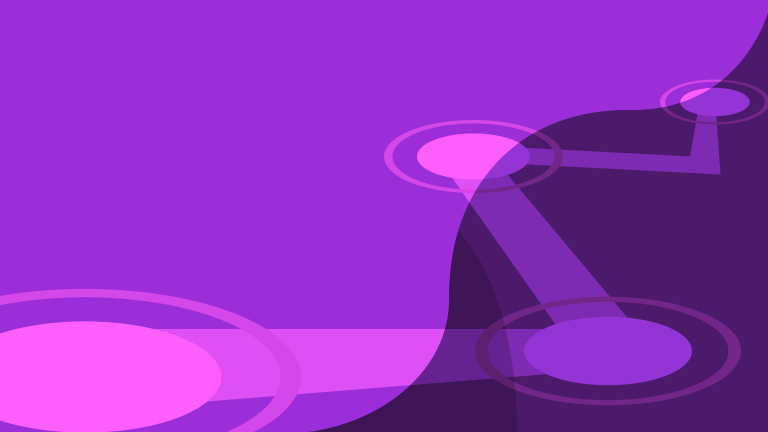
Reproduce this background procedurally as a Shadertoy shader.

```glsl
#define CANVAS_HEIGHT 4.32
#define FLATTEN 0.408
#define DISC_SCALE 0.631
#define RING_INNER 0.905
#define SHADE 0.81
#define SWELL 2.2

const vec3 LIGHT_BASE = vec3(0.61, 0.18, 0.85);
const vec3 LIGHT_LINK = vec3(0.87, 0.31, 0.96);
const vec3 LIGHT_RING = vec3(0.83, 0.28, 0.91);
const vec3 LIGHT_DISC = vec3(1.00, 0.37, 1.00);
const vec3 DARK_BASE = vec3(0.30, 0.10, 0.42);
const vec3 DARK_LINK = vec3(0.49, 0.17, 0.70);
const vec3 DARK_RING = vec3(0.45, 0.15, 0.54);
const vec3 DARK_DISC = vec3(0.58, 0.20, 0.84);

// Each node: centre and outer ring radius
const vec3 NODES[4] = vec3[4](
    vec3(0.85, 0.55, 2.16), vec3(6.08, 0.81, 1.33),
    vec3(4.735, 2.755, 0.895), vec3(7.15, 3.30, 0.55));

// Antialiased coverage of a signed distance
float cover(float d) {
    return clamp(0.5 - d * iResolution.y / CANVAS_HEIGHT, 0.0, 1.0);
}

// Approximate distance to a superellipse
float oval(vec2 p, vec2 radius, float power) {
    vec2 q = abs(p) / radius + 1e-5;
    float k = pow(pow(q.x, power) + pow(q.y, power), 1.0 / power);
    return (k - 1.0) * k / length(q / radius);
}

// Distance to the line a-b, positive on its left
float side(vec2 p, vec2 a, vec2 b) {
    vec2 d = normalize(b - a);
    return dot(p - a, vec2(-d.y, d.x));
}

// Convex quad with clockwise corners
float quad(vec2 p, vec2 a, vec2 b, vec2 c, vec2 d) {
    return max(max(side(p, a, b), side(p, b, c)),
               max(side(p, c, d), side(p, d, a)));
}

// Dark wave: three joined arcs, negative inside
float wave(vec2 p) {
    if (p.y < 1.32)
        return -oval(vec2(max(p.x - 2.79, 0.0), p.y - 1.32), vec2(1.70, 1.34), 2.0);
    if (p.x < 6.30)
        return oval(p - vec2(6.30, 1.32), vec2(1.81, 1.90), SWELL);
    return -oval(p - vec2(6.30, 4.92), vec2(1.49, 1.70), SWELL);
}

// Bands joining the nodes
float links(vec2 p) {
    float lower = quad(p, vec2(1.20, 1.03), vec2(5.80, 1.03),
                       vec2(5.80, 0.605), vec2(1.20, 0.235));
    float slanted = quad(p, vec2(4.43, 2.67), vec2(4.995, 2.67),
                         vec2(6.42, 0.97), vec2(5.63, 0.97));
    float elbow = quad(p, vec2(5.10, 2.85), vec2(7.00, 2.75),
                       vec2(7.205, 2.575), vec2(5.10, 2.685));
    float upright = quad(p, vec2(6.99, 3.27), vec2(7.155, 3.27),
                         vec2(7.205, 2.575), vec2(6.90, 2.755));
    return min(min(lower, slanted), min(elbow, upright));
}

void mainImage(out vec4 fragColor, in vec2 fragCoord) {
    vec2 p = fragCoord / iResolution.y * CANVAS_HEIGHT;

    float link = cover(links(p));
    vec3 light = mix(LIGHT_BASE, LIGHT_LINK, link);
    vec3 dark = mix(DARK_BASE, DARK_LINK, link);

    // Rings and discs in both palettes
    for (int i = 0; i < 4; i++) {
        vec2 q = p - NODES[i].xy;
        vec2 radius = NODES[i].z * vec2(1.0, FLATTEN);
        float ring = cover(max(oval(q, radius, 2.0),
                               -oval(q, radius * RING_INNER, 2.0)));
        float disc = cover(oval(q, radius * DISC_SCALE, 2.0));
        light = mix(mix(light, LIGHT_RING, ring), LIGHT_DISC, disc);
        dark = mix(mix(dark, DARK_RING, ring), DARK_DISC, disc);
    }

    // Rounded shade along the inner edge of the wave
    float shade = cover(oval(p - vec2(4.17, 0.02), vec2(1.00, 2.18), 2.0));
    dark *= mix(1.0, SHADE, shade);

    fragColor = vec4(mix(light, dark, cover(wave(p))), 1.0);
}
```
